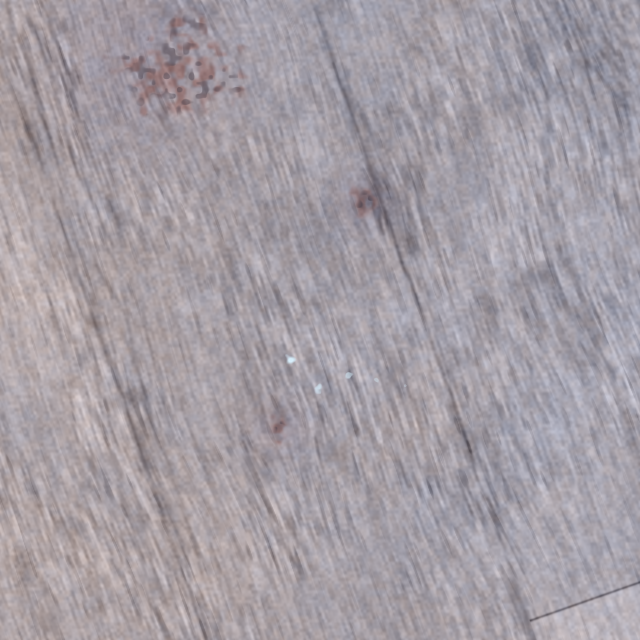
Write a Shadertoy shader that draws this texture.

```glsl
#define ACROSS vec2(0.944, 0.330)
#define ALONG vec2(-0.330, 0.944)
#define FIRST_SEAM 0.305
#define PLANK_WIDTH 0.485
#define END_JOINT -0.245
#define MEAN_LIGHT 0.648
#define FIBRE_CONTRAST 0.125
#define RUST vec3(0.57, 0.42, 0.41)
#define KNOT_CORE vec3(0.32, 0.28, 0.32)
#define FLECK vec3(0.84, 0.93, 0.98)

float hash(vec2 p) {
    vec3 q = fract(vec3(p.xyx + 137.0) * 0.1031);
    q += dot(q, q.yzx + 33.33);
    return fract((q.x + q.y) * q.z);
}

// Value noise centred on zero
float noise(vec2 p) {
    vec2 i = floor(p), f = fract(p);
    f = f * f * (3.0 - 2.0 * f);
    float low = mix(hash(i), hash(i + vec2(1, 0)), f.x);
    float high = mix(hash(i + vec2(0, 1)), hash(i + vec2(1, 1)), f.x);
    return mix(low, high, f.y) - 0.5;
}

float fbm(vec2 p) {
    float sum = 0.0, amp = 0.6;
    for (int i = 0; i < 4; i++) {
        sum += amp * noise(p);
        p = mat2(1.6, 1.2, -1.2, 1.6) * p + 7.3;
        amp *= 0.55;
    }
    return sum;
}

float bump(float d, float width) {
    return exp(-d * d / (width * width));
}

vec2 knotCentre(float i) {
    return vec2(0.29 + 0.49 * i - 0.2085 * i * i, 0.89 - 0.13 * i - 0.075 * i * i);
}

float knotRadius(float i) {
    return i < 0.5 ? 0.078 : 0.025;
}

// Short fibres, pores and faint streaks along the plank
float grain(vec2 g) {
    float fine = noise(g * vec2(215.0, 38.0));
    float medium = noise(g * vec2(115.0, 19.0) + 31.0);
    float streak = noise(g * vec2(42.0, 7.0) + 57.0);
    float patchy = 0.65 + 0.8 * smoothstep(-0.25, 0.3, noise(g * vec2(11.0, 7.0) + 5.0));
    float pores = smoothstep(0.18, 0.40, noise(g * vec2(150.0, 24.0) + 83.0));
    return patchy * (FIBRE_CONTRAST * fine + 0.075 * medium - 0.055 * pores) + 0.035 * streak;
}

// Wavy growth lines beside the first seam
float growthLines(vec2 plank) {
    float x = plank.x - FIRST_SEAM + 0.022 * noise(vec2(plank.y * 5.0, 3.0)) + 0.010 * noise(plank * vec2(9.0, 12.0));
    float band = smoothstep(0.005, 0.025, x) * smoothstep(0.115, 0.07, x);
    float fade = 0.75 + 0.8 * noise(plank * vec2(30.0, 7.0));
    return pow(0.5 + 0.5 * sin(x * 235.0), 4.0) * band * fade * smoothstep(-0.2, 0.3, plank.y);
}

// Nested arcs in the upper corner
float cornerArcs(vec2 uv) {
    vec2 d = uv - vec2(0.98, 0.98);
    float r = length(vec2(dot(d, ACROSS), 0.55 * dot(d, ALONG))) + 0.012 * noise(uv * 14.0);
    return (0.5 + 0.5 * sin(r * 440.0)) * smoothstep(0.125, 0.08, r);
}

void mainImage(out vec4 fragColor, in vec2 fragCoord) {
    vec2 uv = fragCoord / iResolution.xy;
    vec2 plank = vec2(dot(uv, ACROSS), dot(uv, ALONG));

    // Fibres drift gently and bend around the knots
    vec2 g = plank + vec2(0.026 * noise(plank * vec2(5.0, 4.0)), 0.0);
    for (float i = 0.0; i < 3.0; i++) {
        vec2 d = uv - knotCentre(i);
        float r = knotRadius(i);
        g.x -= 0.4 * dot(d, ACROSS) * exp(-dot(d, d) / (3.0 * r * r));
    }

    // Light and dark
    float cloud = fbm(uv * 5.0 + 11.0);
    float speckle = noise(uv * 200.0) + 0.6 * noise(uv * 120.0 + 3.0);
    float light = MEAN_LIGHT + grain(g) + 0.085 * cloud + 0.07 * speckle;
    light -= 0.10 * growthLines(plank) + 0.06 * cornerArcs(uv);
    float bruise = smoothstep(0.18, 0.38, noise(g * vec2(26.0, 17.0) + 19.0));
    light -= 0.05 * bruise * smoothstep(0.5, 0.85, plank.x);
    light += 0.012 * smoothstep(FIRST_SEAM, FIRST_SEAM - 0.03, plank.x);

    // Warm on one side, violet on the other
    float warmth = mix(0.75, -0.75, smoothstep(0.1, 1.05, plank.x));
    warmth += 1.6 * fbm(uv * 6.0 + 43.0) + 1.4 * noise(uv * 95.0 + 9.0) + 0.5 * noise(g * vec2(60.0, 18.0) + 71.0);

    // Seams and the end joint with its paler board
    float seamDist = mod(plank.x - FIRST_SEAM + 0.5 * PLANK_WIDTH, PLANK_WIDTH) - 0.5 * PLANK_WIDTH;
    seamDist += 0.004 * noise(vec2(plank.y * 20.0, 2.0));
    float wear = 0.85 + 0.7 * noise(vec2(plank.y * 14.0, floor(plank.x * 2.0)));
    light -= wear * (0.12 * bump(seamDist, 0.0038) + 0.025 * bump(seamDist - 0.006, 0.012));
    float lastPlank = smoothstep(0.0, 0.003, plank.x - FIRST_SEAM - PLANK_WIDTH);
    float jointDist = plank.y - END_JOINT;
    light += lastPlank * (0.06 * smoothstep(0.002, -0.002, jointDist) - 0.25 * bump(jointDist, 0.0022));

    vec3 col = light + vec3(0.011, -0.015, 0.011) + warmth * vec3(0.019, 0.0, -0.021);

    // Knots: dusky halo, broken rust, dark core
    for (float i = 0.0; i < 3.0; i++) {
        vec2 d = uv - knotCentre(i);
        float r = knotRadius(i);
        float dist = length(d) / r + 0.9 * noise(uv * 32.0 + i) + 0.6 * noise(uv * 80.0);
        float small = step(0.5, i);
        vec2 h = d + vec2(0.9, -0.3) * r * (1.0 - small);
        col -= vec3(0.06, 0.065, 0.05) * exp(-dot(h, h) / (3.5 * r * r));
        float crumbs = smoothstep(-0.3, 0.25, noise(uv * 85.0 + 13.0));
        col = mix(col, RUST + 0.7 * (light - MEAN_LIGHT), 0.75 * crumbs * smoothstep(1.25, 0.5, dist));
        float pits = smoothstep(0.05, 0.3, noise(uv * 100.0 + 29.0));
        float core = mix(0.5 * pits * smoothstep(1.2, 0.6, dist), smoothstep(0.9, 0.3, dist) * (0.35 + 0.6 * pits), small);
        col = mix(col, KNOT_CORE, clamp(core, 0.0, 0.9));
    }

    // A trail of shrinking pale flecks
    for (float i = 0.0; i < 5.0; i++) {
        vec2 c = vec2(0.454 + 0.045 * i, 0.437 - 0.045 * abs(sin(1.3 * i)));
        float r = 0.0105 * exp(-0.3 * i);
        float dist = length(uv - c) + 0.008 * noise(uv * 130.0);
        col = mix(col, FLECK, exp(-0.3 * i) * smoothstep(r, 0.4 * r, dist));
    }

    fragColor = vec4(clamp(col, 0.0, 1.0), 1.0);
}
```
